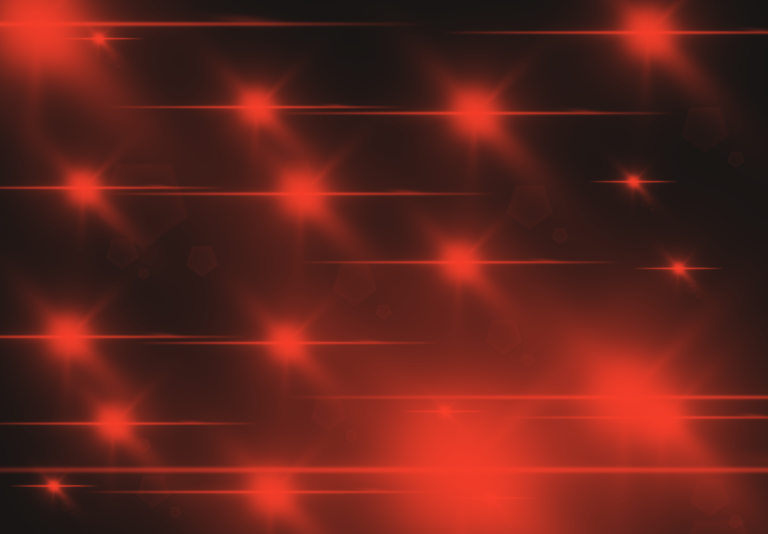
Write a Shadertoy shader that draws this background.

```glsl
// Glowing red lens flares with thin horizontal streaks on a near-black backdrop.

const float TAU = 6.2831853;
const vec3 NIGHT = vec3(0.082, 0.081, 0.078);
const vec3 EMBER = vec3(0.96, 0.24, 0.162);
const int SMALL_FLARES = 17;

float gauss(float x) {
    return exp(-x * x);
}

// Compact hot core inside a soft halo; q is measured in flare sizes.
float glow(vec2 q) {
    float r = length(q);
    return 1.9 * gauss(r / 0.42) + 1.05 * exp(-1.4 * r);
}

// Tapered horizontal line with a faint sheath around it.
float streak(vec2 d, float size, float pixel) {
    float width = max(0.0015 + 0.012 * size, 0.7 * pixel);
    float reach = abs(d.x) / size;
    float taper = max(1.0 - reach / 4.3, 0.0);
    float line = gauss(d.y / width) * taper;
    float sheath = exp(-abs(d.y) / (3.5 * width)) * exp(-reach / 1.3);
    return 1.35 * line + 0.5 * sheath * taper;
}

// Broad diagonal beam, stronger toward the lower right.
float beam(vec2 q) {
    vec2 axis = normalize(vec2(1.0, -1.05));
    float along = dot(q, axis);
    float across = dot(q, vec2(-axis.y, axis.x));
    float strength = mix(0.35, 0.75, smoothstep(-0.3, 0.3, along));
    float width = 0.16 + 0.13 * abs(along);
    return strength * gauss(across / width) * exp(-abs(along) / 1.3);
}

// Uneven thin rays from layered angular sines.
float spokes(vec2 q) {
    float a = atan(q.y, q.x);
    float wave = 0.5 + 0.3 * sin(5.0 * a - 2.36) + 0.2 * sin(8.0 * a + 1.57);
    float r = length(q);
    return 0.45 * pow(max(wave, 0.0), 6.0) * smoothstep(0.0, 0.5, r) * exp(-r / 0.8);
}

// Faint pentagonal lens reflection with a slightly brighter rim.
float ghost(vec2 q, float radius) {
    float wedge = TAU / 5.0;
    float a = mod(atan(q.x, -q.y), wedge) - 0.5 * wedge;
    float d = length(q) * cos(a) / radius - 1.0;
    float fill = 1.0 - smoothstep(-0.06, 0.06, d);
    return fill * (0.65 + 0.35 * smoothstep(-0.5, 0.0, d));
}

// One complete flare: core, rays, streak and reflections.
float flare(vec2 p, vec2 center, float size, float pixel) {
    vec2 d = p - center;
    vec2 q = d / size;
    float light = glow(q) + beam(q) + spokes(q) + streak(d, size, pixel);
    light += 0.06 * ghost(q - vec2(1.16, -1.96), 0.42);
    light += 0.075 * ghost(q - vec2(1.8, -2.6), 0.15);
    vec2 glint = q - vec2(2.3, 0.04);
    glint.y += 0.08 * glint.x;
    return light + 0.25 * gauss(glint.x / 0.35) * gauss(glint.y / 0.05);
}

// Evenly spread positions over the unit square.
vec2 scatter(float i) {
    return fract(vec2(0.07, 0.09) + i * vec2(0.7549, 0.5698));
}

// Mostly medium sizes with an occasional tiny spark.
float flareSize(int i) {
    float medium = mix(0.06, 0.094, fract(float(i) * 0.382));
    return i % 12 < 3 ? 0.02 : medium;
}

// Deepens weak light so the gaps between flares stay dark.
float toe(float light) {
    return light * light / (light + 0.15);
}

void mainImage(out vec4 fragColor, in vec2 fragCoord) {
    float pixel = 1.0 / iResolution.y;
    float aspect = iResolution.x * pixel;
    vec2 p = fragCoord * pixel;
    vec2 stretch = vec2(aspect, 1.0);

    // Dim red haze pooled in the lower half
    vec2 haze = (p - vec2(0.64, 0.14) * stretch) / vec2(0.62, 0.28);
    float light = 0.3 * exp(-dot(haze, haze));

    // Three dominant flares
    light += flare(p, vec2(0.605, 0.12) * stretch, 0.28, pixel);
    light += flare(p, vec2(0.815, 0.256) * stretch, 0.15, pixel);
    light += flare(p, vec2(0.05, 0.955) * stretch, 0.17, pixel);

    // Scattered smaller flares
    for (int i = 0; i < SMALL_FLARES; i++) {
        light += flare(p, scatter(float(i)) * stretch, flareSize(i), pixel);
    }

    // Soft exposure curve
    fragColor = vec4(mix(NIGHT, EMBER, 1.0 - exp(-toe(light))), 1.0);
}
```
